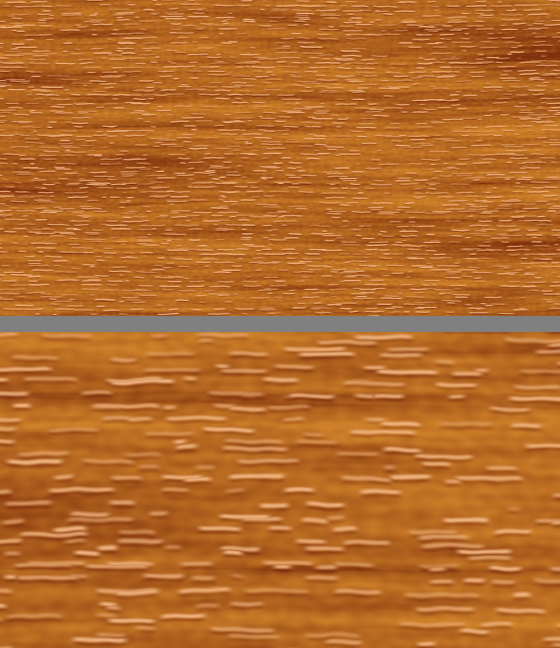
Top: the whole. Bottom: its middle third, enlarged.
This texture is drawn by a WebGL 1 fragment shader. Its source:

```glsl
precision highp float;
// Polished wood veneer with horizontal grain. Stretched gradient noise sets
// the tone of bands, fibres and dark growth lines; jittered cells scatter
// short pale pore dashes, each with a thin shadow on its lower side.

uniform vec2 u_resolution;

#define TONE_BASE 0.80
#define TONE_CONTRAST 1.10
#define STREAK_DEPTH 0.52
#define GRAIN_BEND 0.012
#define DASH_ROWS 78.0
#define DASH_CELL 0.082
#define DASH_WIDTH 0.0040
#define DASH_DENSITY 0.56
#define DASH_SHADOW 0.36
#define DARK_WOOD vec3(0.53, 0.22, 0.06)
#define LIGHT_WOOD vec3(0.78, 0.475, 0.15)
#define PALE_PORE vec3(0.93, 0.69, 0.49)

float hash(vec2 p) {
  p = fract(p * vec2(0.1031, 0.1137));
  p += dot(p, p.yx + 33.33);
  return fract((p.x + p.y) * p.x * 17.0 + p.y * 43.0);
}

vec2 gradientAt(vec2 cell) {
  float angle = 6.2832 * hash(cell + 71.0);
  return vec2(cos(angle), sin(angle));
}

// Gradient noise, roughly -0.7 to 0.7
float noise(vec2 p) {
  vec2 i = floor(p);
  vec2 f = p - i;
  vec2 s = f * f * f * (f * (f * 6.0 - 15.0) + 10.0);
  vec2 e = vec2(1.0, 0.0);
  float bottom = mix(dot(gradientAt(i), f),
                     dot(gradientAt(i + e.xy), f - e.xy), s.x);
  float top = mix(dot(gradientAt(i + e.yx), f - e.yx),
                  dot(gradientAt(i + e.xx), f - e.xx), s.x);
  return mix(bottom, top, s.y);
}

// Thin dark growth lines along the zero crossings of stretched noise
float growthLines(vec2 p, vec2 stretch, float seed) {
  float ridge = abs(noise(p * stretch + seed));
  float fade = smoothstep(-0.2, 0.3, noise(p * stretch * vec2(2.3, 0.6) + seed * 3.1));
  return exp(-ridge * 11.0) * fade;
}

float woodTone(vec2 p) {
  float broad = noise(p * vec2(0.35, 6.5) + 3.7);
  float bands = noise(p * vec2(0.75, 25.0) + 11.2);
  float fibres = noise(p * vec2(3.0, 66.0) + 19.6);
  float threads = noise(p * vec2(9.0, 120.0) + 33.8);
  float mottle = noise(p * vec2(60.0, 105.0) + 41.4);
  float sum = 0.32 * broad + 0.42 * bands + 0.36 * fibres
            + 0.24 * threads + 0.22 * mottle;
  float lines = growthLines(p, vec2(0.45, 12.0), 5.3)
              + 0.75 * growthLines(p, vec2(0.9, 27.0), 15.7);
  return TONE_BASE + TONE_CONTRAST * sum - STREAK_DEPTH * lines;
}

// One layer of dashes: x is the pale line, y its shadow
vec2 poreDashes(vec2 p, float rows, float seed) {
  float row = floor(p.y * rows);
  float x = p.x / DASH_CELL + 9.0 * hash(vec2(row, seed));
  vec2 cell = vec2(floor(x), row);
  vec2 id = cell + seed;
  float halfLength = mix(0.12, 0.48, hash(id + 13.0));
  float centre = mix(halfLength, 1.0 - halfLength, hash(id + 29.0));
  float dx = (abs(fract(x) - centre) - halfLength) * DASH_CELL;
  float along = 1.0 - smoothstep(-0.010, 0.001, dx);

  float lift = mix(0.52, 0.68, hash(id + 47.0));
  float dy = (fract(p.y * rows) - lift) / rows;
  float width = max(DASH_WIDTH, 1.15 / u_resolution.y);
  float line = 1.0 - smoothstep(0.0, width, abs(dy));
  float shade = 1.0 - smoothstep(0.0, width, abs(dy + width));

  // Dashes gather in loose clusters and vary in strength
  float cluster = 0.6 * noise(cell * vec2(0.27, 0.19) + seed * 1.37);
  float present = step(hash(id + 61.0), DASH_DENSITY + cluster);
  float strength = mix(0.4, 1.05, hash(id + 83.0));
  return vec2(line * strength, shade * mix(0.6, 1.0, strength)) * along * present;
}

void main() {
  vec2 uv = gl_FragCoord.xy / u_resolution.y;

  // Gentle bending of the grain, finer raggedness of the pores
  vec2 grain = uv;
  grain.y += GRAIN_BEND * noise(uv * vec2(1.3, 3.0) + 7.9);
  grain.y += 0.0025 * noise(uv * vec2(9.0, 14.0) + 23.1);
  vec2 pore = grain;
  pore.y += 0.0022 * noise(uv * vec2(38.0, 30.0) + 53.0);

  vec2 dashes = vec2(0.0);
  for (int i = 0; i < 2; i++) {
    float layer = float(i);
    float rows = DASH_ROWS * (1.0 - 0.13 * layer);
    dashes = max(dashes, poreDashes(pore, rows, 17.0 + 101.0 * layer));
  }

  float tone = woodTone(grain) - DASH_SHADOW * dashes.y;
  vec3 color = mix(DARK_WOOD, LIGHT_WOOD, clamp(tone, -0.1, 1.1));
  color = mix(color, PALE_PORE, min(dashes.x, 1.0));
  gl_FragColor = vec4(color, 1.0);
}
```
